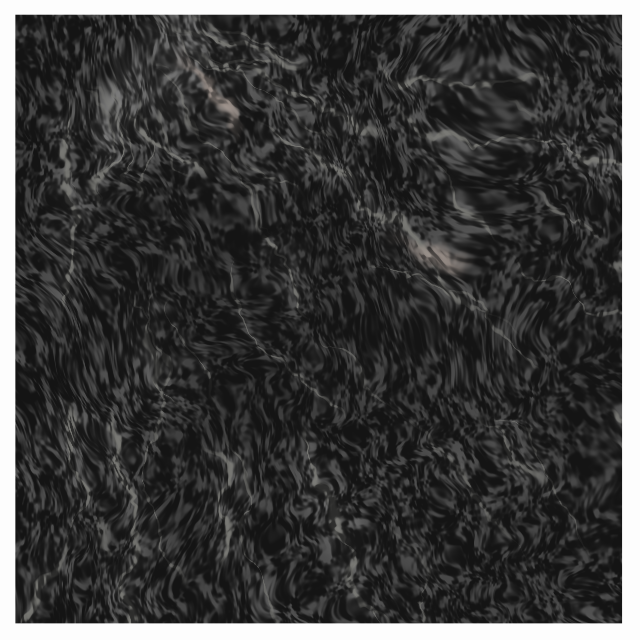
Write a WebGL 2 fragment shader that draws this texture.

```glsl
#version 300 es
precision highp float;

uniform vec2 u_resolution;
out vec4 fragColor;

const vec3 PAPER = vec3(0.994);
const vec3 VEIN_GREY = vec3(0.50, 0.50, 0.48);
const vec3 VEIN_WARM = vec3(0.66, 0.61, 0.58);
const vec2 FAN_PIVOT = vec2(0.12, 1.02);

// Integer hash of a lattice cell, 0 to 1
float hash(ivec2 cell) {
    uvec2 u = uvec2(cell + 4096);
    uint h = u.x * 1597334677u ^ u.y * 3812015801u;
    h = (h ^ (h >> 15)) * 2246822519u;
    h = (h ^ (h >> 13)) * 3266489917u;
    return float((h ^ (h >> 16)) >> 8) / 16777216.0;
}

float noise(vec2 p) {
    ivec2 c = ivec2(floor(p));
    vec2 f = fract(p);
    f = f * f * (3.0 - 2.0 * f);
    float low = mix(hash(c), hash(c + ivec2(1, 0)), f.x);
    float high = mix(hash(c + ivec2(0, 1)), hash(c + ivec2(1, 1)), f.x);
    return mix(low, high, f.y);
}

float fbm(vec2 p, int octaves) {
    float sum = 0.0, total = 0.0, weight = 1.0;
    for (int i = 0; i < octaves; i++) {
        sum += weight * noise(p);
        total += weight;
        weight *= 0.55;
        p = mat2(1.6, 1.2, -1.2, 1.6) * p + 17.3;
    }
    return sum / total;
}

vec2 warp(vec2 p, float scale, float amount) {
    vec2 q = p * scale;
    return p + amount * (vec2(noise(q + 31.7), noise(q + 83.1)) - 0.5);
}

float segmentDistance(vec2 p, vec2 a, vec2 b) {
    vec2 ab = b - a;
    return length(p - a - ab * clamp(dot(p - a, ab) / dot(ab, ab), 0.0, 1.0));
}

// Small elongated flakes, 0 to 1
float flakes(vec2 p) {
    vec2 q = warp(warp(p, 5.0, 0.11), 28.0, 0.022);
    vec2 along = normalize(vec2(0.34, -0.94));
    q = vec2(dot(q, vec2(-along.y, along.x)), dot(q, along));
    float coarse = noise(q * vec2(125.0, 62.0));
    float fine = noise(q * vec2(260.0, 135.0) + 41.0);
    return smoothstep(0.18, 0.82, 0.55 * coarse + 0.45 * fine);
}

// Broken wandering veins spreading from a pivot: x is the core, y the haze
vec2 veinFan(vec2 p, float firstAngle, float spacing, int count, float width, float seed) {
    vec2 fromPivot = p - FAN_PIVOT;
    float r = length(fromPivot);
    float angle = atan(fromPivot.y, fromPivot.x);
    vec2 result = vec2(0.0);
    for (int i = 0; i < count; i++) {
        float row = seed + float(i) * 7.0;
        float wander = 0.09 * (noise(vec2(r * 5.0, row)) - 0.5)
                     + 0.03 * (noise(vec2(r * 19.0, row + 2.0)) - 0.5);
        float d = abs(r * (angle - firstAngle + float(i) * spacing) + wander);
        float present = smoothstep(0.44, 0.68, noise(vec2(r * 7.0, row + 4.0)));
        float w = width * (0.35 + 1.3 * noise(vec2(r * 26.0, row + 5.0)));
        float core = smoothstep(w, w * 0.2, d) * present;
        float haze = exp(-d * d / (width * width * 16.0)) * present;
        result = max(result, vec2(core, haze));
    }
    return result * smoothstep(0.1, 0.25, r);
}

vec3 stone(vec2 p) {
    float grain = flakes(p);
    float cloud = fbm(p * 5.0 + 9.0, 3);
    float tone = 0.077 + (0.13 + 0.15 * cloud) * pow(grain, 2.2);

    // Pale diffuse band in the upper corner
    vec2 rough = warp(warp(p, 11.0, 0.06), 45.0, 0.02);
    float band = segmentDistance(rough, vec2(0.31, 0.98), vec2(0.17, 0.77));
    tone += 0.12 * smoothstep(0.06, 0.005, band) * (0.35 + 0.65 * grain);

    // Thin veins, hairlines and the wide main vein
    vec2 torn = warp(warp(p, 24.0, 0.022), 90.0, 0.009);
    vec2 thin = veinFan(torn, -0.19, 0.16, 10, 0.0065, 3.0);
    vec2 hair = veinFan(torn, -0.12, 0.115, 13, 0.0035, 211.0);
    vec2 wide = veinFan(torn, -0.67, 1.0, 1, 0.018, 120.0);
    float haze = max(max(thin.y, wide.y), 0.6 * hair.y);
    tone += 0.09 * haze * (0.2 + 0.8 * grain);

    vec3 color = vec3(tone);
    float broken = 0.25 + 0.75 * smoothstep(0.15, 0.75, grain);
    color = mix(color, VEIN_GREY, max(0.8 * thin.x, 0.55 * hair.x) * broken);
    return mix(color, VEIN_WARM, 0.85 * wide.x * mix(broken, 1.0, 0.35));
}

void main() {
    vec2 uv = gl_FragCoord.xy / u_resolution;
    vec2 pixel = 1.0 / u_resolution;

    // Slab with a pale margin
    vec2 inset = min(uv - vec2(0.024, 0.026), vec2(0.972, 0.977) - uv);
    vec2 cover = clamp(inset / pixel + 0.5, 0.0, 1.0);
    fragColor = vec4(mix(PAPER, stone(uv), cover.x * cover.y), 1.0);
}
```
